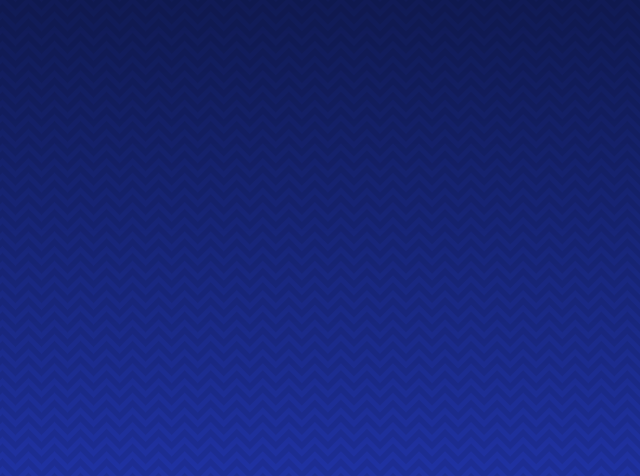
Write a Shadertoy shader that draws this background.

```glsl
// Deep blue vertical gradient overlaid with faint, tightly stacked chevron stripes.

// Lengths are fractions of the canvas height.
const vec3  TOP_COLOR     = vec3(0.063, 0.102, 0.322);
const vec3  BOTTOM_COLOR  = vec3(0.119, 0.188, 0.612);
const float FADE_POWER    = 1.1;
const float ZIGZAG_PERIOD = 0.0547;  // distance between neighbouring peaks
const float ZIGZAG_RISE   = 0.0274;  // height from valley to peak
const float ROW_SPACING   = 0.0308;  // distance between stacked stripes
const float STRIPE_HEIGHT = 0.0145;  // vertical thickness of a light stripe
const vec2  PEAK_ANCHOR   = vec2(0.6615, 0.3835);  // centre of one stripe peak
const float CONTRAST      = 0.044;   // brightness shift of light and dark stripes

// Triangle wave: 0 at each peak, 1 at each valley.
float triangleWave(float x) {
    return 2.0 * abs(fract(x + 0.5) - 0.5);
}

// Coverage of the repeated light stripes, with smooth edges.
float chevronMask(vec2 p, float pixel) {
    vec2 q = p - PEAK_ANCHOR;
    float y = q.y + ZIGZAG_RISE * triangleWave(q.x / ZIGZAG_PERIOD);
    float rowDistance = abs(fract(y / ROW_SPACING + 0.5) - 0.5) * ROW_SPACING;
    float edge = rowDistance - 0.5 * STRIPE_HEIGHT;
    return 1.0 - smoothstep(-pixel, pixel, edge);
}

void mainImage(out vec4 fragColor, in vec2 fragCoord) {
    float pixel = 1.0 / iResolution.y;
    vec2 p = fragCoord * pixel;

    // Background gradient, dark at the top.
    float depth = pow(clamp(1.0 - p.y, 0.0, 1.0), FADE_POWER);
    vec3 color = mix(TOP_COLOR, BOTTOM_COLOR, depth);

    // Subtle light and dark stripes.
    color *= 1.0 + CONTRAST * (2.0 * chevronMask(p, pixel) - 1.0);

    fragColor = vec4(color, 1.0);
}
```
